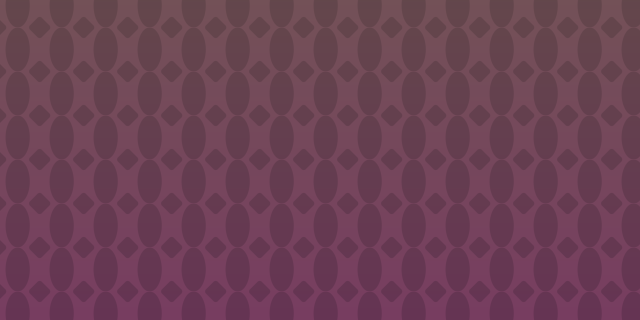
This pattern is drawn by a Shadertoy shader. Its source:

```glsl
const float CELL = 0.1375;                 // repeat size, in canvas heights
const vec2 PHASE = vec2(0.4015, 0.648);    // lattice offset, in cells
const vec2 OVAL_RADII = vec2(0.275, 0.5);
const float DIAMOND_REACH = 0.172;
const float DIAMOND_ROUNDING = 0.068;

// Approximate signed distance to an axis-aligned ellipse
float ellipseDistance(vec2 p, vec2 radii) {
    float k = length(p / radii);
    float slope = length(p / (radii * radii));
    return k * (k - 1.0) / max(slope, 1e-4);
}

// Signed distance to a square diamond with rounded corners
float diamondDistance(vec2 p, float reach, float rounding) {
    p = abs(p);
    float along = clamp((p.x - p.y + reach) * 0.5, 0.0, reach);
    float edge = length(p - vec2(along, reach - along));
    return edge * sign(p.x + p.y - reach) - rounding;
}

// Coordinates relative to the nearest lattice centre
vec2 repeatAround(vec2 p, vec2 centre) {
    return fract(p - centre + 0.5) - 0.5;
}

float coverage(float d, float pixel) {
    return 1.0 - smoothstep(-0.7 * pixel, 0.7 * pixel, d);
}

void mainImage(out vec4 fragColor, in vec2 fragCoord) {
    vec2 uv = fragCoord / iResolution.y;
    vec2 grid = uv / CELL - PHASE;
    float pixel = 1.0 / (iResolution.y * CELL);

    // Stacked ovals, with diamonds between their meeting points
    vec2 ovalPos = repeatAround(grid, vec2(0.0, 0.5));
    vec2 diamondPos = repeatAround(grid, vec2(0.5, 0.0));
    float oval = ellipseDistance(ovalPos, OVAL_RADII);
    float diamond = diamondDistance(diamondPos, DIAMOND_REACH, DIAMOND_ROUNDING);
    float shape = coverage(min(oval, diamond), pixel);

    // Vertical gradients for ground and shapes
    vec3 ground = mix(vec3(0.468, 0.238, 0.377), vec3(0.452, 0.317, 0.342), uv.y);
    vec3 motif = mix(vec3(0.397, 0.203, 0.326), vec3(0.390, 0.277, 0.296), uv.y);

    fragColor = vec4(mix(ground, motif, shape), 1.0);
}
```
